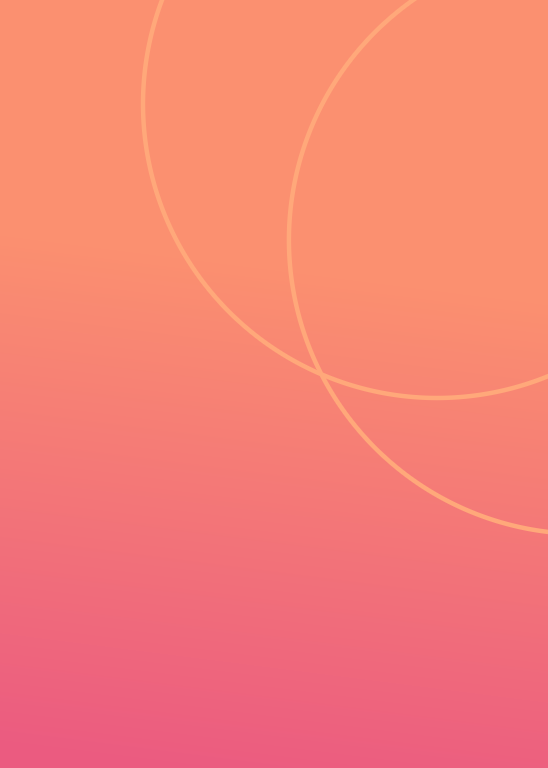
Write a Shadertoy shader that draws this background.

```glsl
// A coral to pink gradient, tilted slightly, with two large thin rings
// that cross on the right. The rings are circle distance functions, and
// the gradient is a clamped ramp along a slanted axis.

// Lengths are in canvas heights, with the origin at the lower left.
const vec3 CORAL = vec3(0.984, 0.563, 0.438);
const vec3 PINK  = vec3(0.922, 0.358, 0.502);
const vec3 PEACH = vec3(1.0, 0.659, 0.478);

const float RAMP_START = 0.306;  // depth below the top where pink begins
const float RAMP_END   = 0.966;  // depth where the ramp is fully pink
const float RAMP_TILT  = 0.127;  // drop of the ramp per unit to the right

const vec2  UPPER_CENTER = vec2(0.569, 0.8646);
const vec2  LOWER_CENTER = vec2(0.759, 0.6875);
const float RING_RADIUS  = 0.3828;
const float RING_WIDTH   = 0.0058;

// Distance to the edge of a ring's stroke, negative inside it
float ringDistance(vec2 p, vec2 center) {
    return abs(length(p - center) - RING_RADIUS) - 0.5 * RING_WIDTH;
}

vec3 background(vec2 p) {
    float depth = 1.0 - p.y - RAMP_TILT * p.x;
    float ramp = clamp((depth - RAMP_START) / (RAMP_END - RAMP_START), 0.0, 1.0);
    return mix(CORAL, PINK, ramp);
}

void mainImage(out vec4 fragColor, in vec2 fragCoord) {
    vec2 p = fragCoord / iResolution.y;
    float pixel = 1.0 / iResolution.y;

    // Union of both rings, smoothed over one pixel
    float rings = min(ringDistance(p, UPPER_CENTER), ringDistance(p, LOWER_CENTER));
    float coverage = clamp(0.5 - rings / pixel, 0.0, 1.0);

    fragColor = vec4(mix(background(p), PEACH, coverage), 1.0);
}
```
